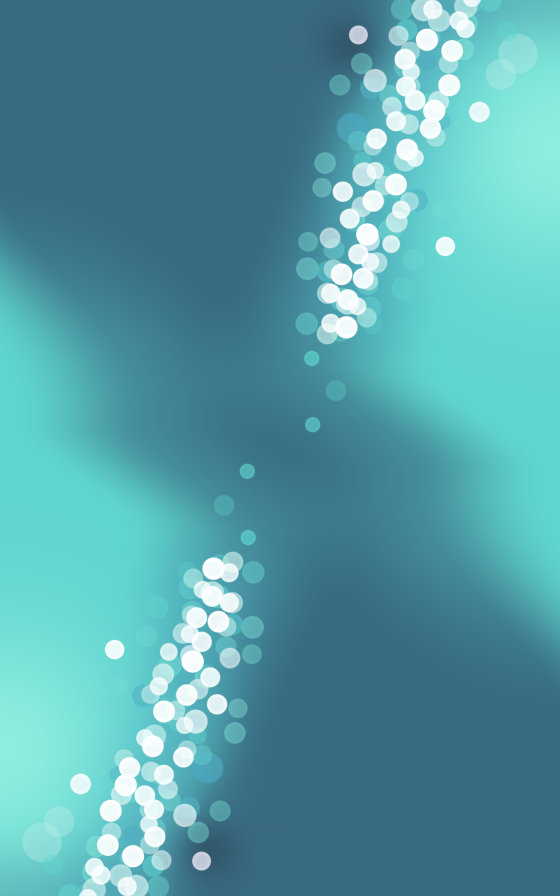
Reproduce this background procedurally as a Shadertoy shader.

```glsl
const vec3 SLATE = vec3(0.22, 0.415, 0.505);
const vec3 TEAL = vec3(0.37, 0.835, 0.81);
const vec3 MINT = vec3(0.58, 0.94, 0.88);
const vec3 AZURE = vec3(0.30, 0.66, 0.75);
const vec3 SHADOW = vec3(0.18, 0.31, 0.39);
const vec3 PALE = vec3(0.73, 0.93, 0.91);
const vec3 WHITE = vec3(0.99, 1.0, 1.0);
const float CLUSTER_TOP = 0.37;

vec2 hash2(vec2 p) {
    vec3 q = fract(p.xyx * vec3(0.1031, 0.1030, 0.0973));
    q += dot(q, q.yzx + 33.33);
    return fract((q.xx + q.yz) * q.zy);
}

float fall(float from, float to, float x) {
    return 1.0 - smoothstep(from, to, x);
}

float blob(vec2 p, vec2 center, float radius) {
    vec2 d = (p - center) / radius;
    return exp(-dot(d, d));
}

// Horizontal centre of the bokeh stream at a given height
float spine(float h) {
    return 0.122 + 0.47 * h - 0.42 * h * h;
}

// Teal light entering from the left, with a wide haze around it
float sideLight(vec2 p) {
    float edge = -0.08 + 0.17 * fall(0.54, 0.84, p.y)
               + 0.12 * fall(0.40, 0.53, p.y) - 0.07 * fall(0.0, 0.2, p.y);
    float d = p.x - edge;
    float core = fall(-0.075, 0.07, d);
    float reach = mix(0.09, 0.25, smoothstep(0.15, 0.5, p.y));
    float haze = 0.42 * fall(-0.02, reach, d) * fall(0.60, 0.82, p.y);
    float dim = 1.0 - 0.35 * fall(0.0, 0.1, p.y);
    return max(core, haze + core * (1.0 - haze)) * dim;
}

vec3 disc(vec3 base, vec2 p, vec2 center, float radius, vec3 tint, float alpha, float blur) {
    float d = length(p - center);
    float rim = 0.9 + 0.1 * smoothstep(0.5 * radius, radius, d);
    return mix(base, tint, alpha * rim * fall(radius - blur, radius + blur, d));
}

// Discs spread evenly in height and randomly about the spine
vec3 scatter(vec3 base, vec2 p, int count, float seed, float spread,
             float radius, vec3 tintA, vec3 tintB, float alpha, float blur) {
    for (int i = 0; i < count; i++) {
        vec2 place = hash2(vec2(float(i) + 1.0, seed));
        vec2 look = hash2(vec2(float(i) + 71.0, seed + 13.0));
        float h = (float(i) + place.y) / float(count) * (CLUSTER_TOP + 0.01) - 0.005;
        float side = fract(float(i) * 0.618034 + 0.3 * place.x) * 2.0 - 1.0;
        float width = spread * mix(1.0, 0.55, smoothstep(0.25, CLUSTER_TOP, h));
        vec2 center = vec2(spine(h) + side * width, h);
        float size = radius * mix(0.85, 1.12, look.x);
        base = disc(base, p, center, size, mix(tintA, tintB, look.y),
                    alpha * mix(0.75, 1.0, look.x), blur);
    }
    return base;
}

void mainImage(out vec4 fragColor, in vec2 fragCoord) {
    vec2 p = fragCoord / iResolution.y;
    vec2 size = vec2(iResolution.x / iResolution.y, 1.0);
    vec2 turned = size - p;
    // Both halves share one layout under a half turn
    vec2 q = p.y < 0.5 ? p : turned;
    float blur = max(0.0009, 0.75 / iResolution.y);

    // Background light
    float light = clamp(sideLight(p) + sideLight(turned), 0.0, 1.0);
    vec3 color = mix(SLATE, TEAL, light);
    color = mix(color, MINT, 0.9 * blob(q, vec2(0.0, 0.165), 0.14));

    // Glow and shadow around the stream
    float away = (q.x - spine(q.y)) / 0.065;
    float glow = exp(-away * away) * fall(0.34, 0.43, q.y);
    color = mix(color, AZURE, 0.45 * glow);
    color = mix(color, SHADOW, 0.75 * blob(q, vec2(0.235, 0.05), 0.034));

    // Large faint discs and the solitary ones
    color = disc(color, q, vec2(0.047, 0.060), 0.022, PALE, 0.40, blur);
    color = disc(color, q, vec2(0.066, 0.083), 0.017, PALE, 0.40, blur);
    color = disc(color, q, vec2(0.232, 0.143), 0.017, AZURE, 0.75, blur);
    color = disc(color, q, vec2(0.276, 0.474), 0.0085, TEAL, 0.70, blur);
    color = disc(color, q, vec2(0.250, 0.436), 0.0115, TEAL, 0.35, blur);
    color = disc(color, q, vec2(0.277, 0.400), 0.0085, TEAL, 0.75, blur);

    // Bokeh stream, from faint to bright
    color = scatter(color, q, 34, 3.0, 0.085, 0.0120, TEAL, MINT, 0.50, blur);
    color = scatter(color, q, 14, 9.0, 0.060, 0.0115, AZURE, TEAL, 0.75, blur);
    color = scatter(color, q, 28, 17.0, 0.050, 0.0122, PALE, WHITE, 0.75, blur);
    color = scatter(color, q, 34, 29.0, 0.040, 0.0112, WHITE, WHITE, 1.05, blur);
    color = disc(color, q, vec2(0.090, 0.125), 0.0115, WHITE, 0.90, blur);
    color = disc(color, q, vec2(0.128, 0.275), 0.0108, WHITE, 0.98, blur);
    color = disc(color, q, vec2(0.225, 0.039), 0.0105, vec3(0.87, 0.87, 0.92), 0.92, blur);

    fragColor = vec4(clamp(color, 0.0, 1.0), 1.0);
}
```
